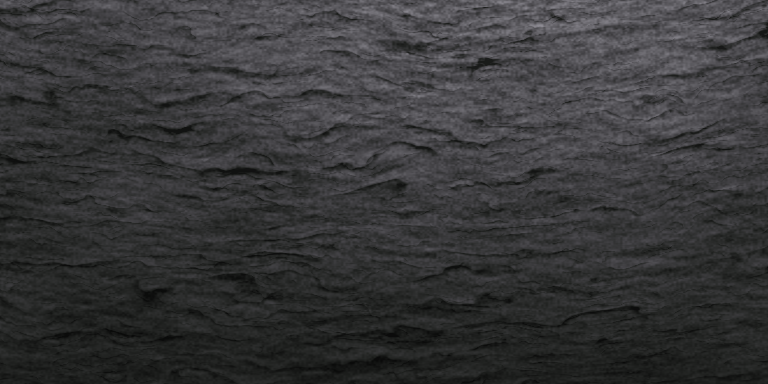
Reproduce this texture procedurally as a Shadertoy shader.

```glsl
// Dark riven slate: broken horizontal ledges, fine grain, soft light from the top.
#define SHADE_FLOOR 0.122
#define LIGHT_GAIN 0.245
#define LIGHT_CENTER 0.66
#define RELIEF_GAIN 1.35
#define LEDGE_SHADOW 0.52
#define LEDGE_LIP 0.24
#define LEDGE_ROWS 13.0
#define GRAIN_GAIN 0.50
#define GRAIN_SCALE vec2(165.0, 200.0)
#define MOTTLE_GAIN 0.45
#define DARK_TINT vec3(0.97, 1.02, 0.97)
#define PALE_TINT vec3(1.00, 0.985, 1.04)

float hash(vec2 p) {
    vec3 q = fract(p.xyx * 0.1031);
    q += dot(q, q.yzx + 33.33);
    return fract((q.x + q.y) * q.z);
}

float noise(vec2 p) {
    vec2 cell = floor(p), f = fract(p);
    f = f * f * (3.0 - 2.0 * f);
    float low = mix(hash(cell), hash(cell + vec2(1, 0)), f.x);
    float high = mix(hash(cell + vec2(0, 1)), hash(cell + vec2(1, 1)), f.x);
    return mix(low, high, f.y);
}

float fbm(vec2 p) {
    float sum = 0.0, amp = 0.5;
    for (int i = 0; i < 4; i++) {
        sum += amp * noise(p);
        p = p * 2.03 + vec2(17.3, 9.1);
        amp *= 0.5;
    }
    return sum / 0.9375;
}

// Bends the layers into a shallow, wavy bowl.
vec2 bendLayers(vec2 p) {
    float bow = 0.06 * (p.x - 1.0) * (p.x - 1.0);
    float wave = 0.10 * (fbm(p * vec2(2.5, 3.5) + 40.0) - 0.5);
    return vec2(p.x, p.y - bow + wave);
}

float relief(vec2 p) {
    return fbm(p * vec2(10.0, 34.0) + 70.0);
}

// Broken ledges: a shadow swelling upward, cut off by a bright lip.
float ledges(vec2 p, float rows, float seed) {
    float layer = p.y * rows + 2.6 * fbm(p * vec2(0.3, 0.6) * rows + seed);
    float f = fract(layer);
    float shadow = smoothstep(0.68, 0.93, f) * (1.0 - smoothstep(0.93, 1.0, f));
    float lip = smoothstep(0.0, 0.07, f) * exp(-6.0 * f);
    float broken = smoothstep(0.46, 0.70, fbm(p * vec2(0.4, 0.9) * rows + seed * 2.7));
    return broken * (LEDGE_LIP * lip - LEDGE_SHADOW * shadow);
}

// Brightest above the center, fading to the left and the bottom.
float illumination(vec2 uv) {
    float side = (uv.x - LIGHT_CENTER) / 0.42;
    float spread = mix(0.48, 1.10, exp(-side * side));
    return SHADE_FLOOR + LIGHT_GAIN * pow(uv.y, 1.15) * spread;
}

void mainImage(out vec4 fragColor, in vec2 fragCoord) {
    vec2 uv = fragCoord / iResolution.xy;
    vec2 p = fragCoord / iResolution.y;
    vec2 q = bendLayers(p);

    // Surface slope, lit from above
    vec2 stepUp = vec2(0.0008, 0.004);
    float slope = relief(q - stepUp) - relief(q + stepUp);

    // Ledges at three sizes
    float cut = 0.0;
    for (int i = 0; i < 3; i++) {
        float size = exp2(float(i));
        cut += ledges(q, LEDGE_ROWS * size, 11.0 + 23.0 * float(i)) / sqrt(size);
    }

    // Mineral grain and broad mottling
    float grain = 0.65 * noise(p * GRAIN_SCALE)
                + 0.35 * noise(p * GRAIN_SCALE * 0.53 + 31.0) - 0.5;
    float mottle = fbm(q * vec2(3.0, 6.0) + 90.0) - 0.5;

    float surface = 1.02 + RELIEF_GAIN * slope + cut
                  + GRAIN_GAIN * grain + MOTTLE_GAIN * mottle;
    float tone = illumination(uv) * max(surface, 0.3);
    vec3 tint = mix(DARK_TINT, PALE_TINT, smoothstep(0.10, 0.28, tone));
    fragColor = vec4(tone * tint, 1.0);
}
```
